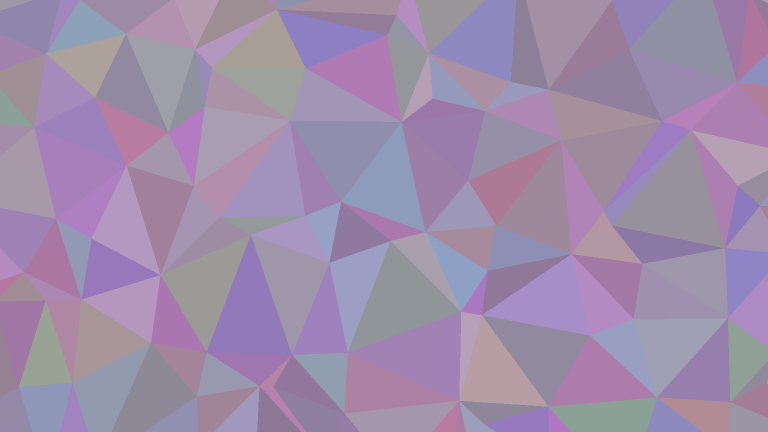
Give the GLSL for this background, as a Shadertoy shader.

```glsl
const int REACH = 3;
const int SIDE = 2 * REACH + 1;
vec3 sites[SIDE * SIDE];   // xy: position, z: weight

// Three uniform random values per integer pair
vec3 hash(vec2 key, uint salt) {
    uvec3 v = uvec3(uvec2(ivec2(key)), salt);
    v = v * 1664525u + 1013904223u;
    for (int i = 0; i < 2; i++) {
        v.x += v.y * v.z;
        v.y += v.z * v.x;
        v.z += v.x * v.y;
        v ^= v >> 16u;
    }
    return vec3(v >> 8u) / 16777216.0;
}

float cross2(vec2 a, vec2 b) {
    return a.x * b.y - a.y * b.x;
}

// One jittered site per grid cell around p
void gatherSites(vec2 p) {
    for (int i = 0; i < SIDE * SIDE; i++) {
        vec2 cell = floor(p) + vec2(i % SIDE - REACH, i / SIDE - REACH);
        vec3 r = hash(cell, 5u);
        sites[i] = vec3(cell + mix(vec2(0.03), vec2(0.97), r.xy), 0.3 * r.z);
    }
}

// Lifts a site onto a paraboloid centred on p
vec3 lift(vec3 site, vec2 p) {
    vec2 q = site.xy - p;
    return vec3(q, dot(q, q) + site.z);
}

// Order-independent integer key of a triangle corner
vec2 cornerKey(vec3 corner, vec2 p) {
    vec2 cell = floor(corner.xy + p);
    return cell * cell + vec2(7.0, 3.0) * cell.yx;
}

// Flat colour of the weighted Delaunay triangle that contains p
vec3 triangleColor(vec2 p) {
    // Start from a huge counter-clockwise triangle
    vec3 a = vec3(0.0, 20.0, 400.0);
    vec3 b = vec3(-17.32, -10.0, 400.0);
    vec3 c = vec3(17.32, -10.0, 400.0);

    // Descend to the lower hull facet under p
    for (int step = 0; step < 24; step++) {
        vec3 normal = cross(b - a, c - a);
        float lowest = -1e-5;
        vec3 d = a;
        for (int i = 0; i < SIDE * SIDE; i++) {
            vec3 candidate = lift(sites[i], p);
            float height = dot(normal, candidate - a);
            if (height < lowest) {
                lowest = height;
                d = candidate;
            }
        }
        if (lowest >= -1e-5) break;

        // Swap in the lowest site, keeping p inside
        float sideA = cross2(a.xy, d.xy);
        float sideB = cross2(b.xy, d.xy);
        float sideC = cross2(c.xy, d.xy);
        if (sideA <= 0.0 && sideB >= 0.0) c = d;
        else if (sideB <= 0.0 && sideC >= 0.0) a = d;
        else b = d;
    }

    vec2 key = cornerKey(a, p) + cornerKey(b, p) + cornerKey(c, p);
    return mix(vec3(0.545, 0.46, 0.58), vec3(0.72, 0.635, 0.775), hash(key, 11u));
}

void mainImage(out vec4 fragColor, in vec2 fragCoord) {
    float scale = 6.4 / iResolution.y;
    gatherSites(fragCoord * scale);

    // 2x2 supersampling smooths the edges
    vec3 color = vec3(0.0);
    for (int i = 0; i < 4; i++) {
        vec2 offset = vec2(i % 2, i / 2) * 0.5 - 0.25;
        color += triangleColor((fragCoord + offset) * scale);
    }
    fragColor = vec4(color / 4.0, 1.0);
}
```
